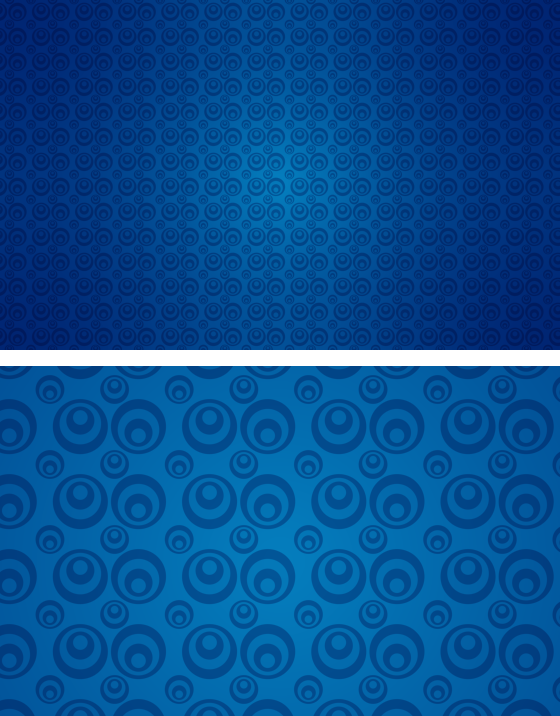
Top, the full canvas; bottom, a detail of the centre.
Write a Shadertoy shader that draws this pattern.

```glsl
// Blue wallpaper of nested off-centre rings: pairs of large rings alternate with
// rows of small ones, and each looks up or down. A whole number of cells and a
// sine-wrapped radial glow make every edge continue on the opposite side.

#define REPEATS vec2(13.0, 14.0)
#define CANVAS vec2(1.6, 1.0)
#define BIG_RADIUS 0.0262
#define SMALL_RADIUS 0.0137
#define RING_STEP 0.245
#define RING_SHIFT 0.11
#define LIGHT_INK 0.12
#define GLOW_CENTRE vec2(0.5, 0.48)
#define GLOW_COLOUR vec3(0.015, 0.49, 0.74)
#define EDGE_COLOUR vec3(0.0, 0.145, 0.45)
#define INK_TINT vec3(0.5, 0.68, 0.80)

const float PI = 3.14159265;

// Horizontal centres in a cell: large up, large down, small up, small down
const vec4 RING_X = vec4(0.955, 0.405, 0.22, 0.72);
const vec2 ROW_Y = vec2(0.525, 0.02);

// Coverage of a disc, softened over about one pixel
float disc(vec2 p, float radius, float pixel) {
    return smoothstep(0.75 * pixel, -0.75 * pixel, length(p) - radius);
}

// Alternating dark and light discs that shrink towards the looking direction
float nestedRings(vec2 p, float radius, float direction, float pixel) {
    float ink = 0.0;
    for (int k = 0; k < 4; k++) {
        float level = float(k);
        vec2 shift = vec2(0.0, direction * RING_SHIFT * level * radius);
        float size = radius * (1.0 - RING_STEP * level);
        float tone = k % 2 == 0 ? 1.0 : LIGHT_INK;
        ink = mix(ink, tone, disc(p - shift, size, pixel));
    }
    return ink;
}

// Two large and two small ring motifs in every cell
float ringPattern(vec2 p, float pixel) {
    vec2 cell = CANVAS / REPEATS;
    float ink = 0.0;
    for (int i = 0; i < 4; i++) {
        bool large = i < 2;
        vec2 centre = vec2(RING_X[i], large ? ROW_Y.x : ROW_Y.y);
        vec2 local = p / cell - centre;
        local = (local - floor(local + 0.5)) * cell;
        float radius = large ? BIG_RADIUS : SMALL_RADIUS;
        float direction = i % 2 == 0 ? 1.0 : -1.0;
        ink = max(ink, nestedRings(local, radius, direction, pixel));
    }
    return ink;
}

// Radial gradient whose distance is periodic across the canvas
vec3 glow(vec2 uv) {
    vec2 wrapped = sin(PI * (uv - GLOW_CENTRE)) * CANVAS;
    float softness = 0.08;
    float distance01 = (length(vec3(wrapped, softness)) - softness)
                     / (length(vec3(CANVAS, softness)) - softness);
    return mix(GLOW_COLOUR, EDGE_COLOUR, distance01);
}

void mainImage(out vec4 fragColor, in vec2 fragCoord) {
    vec2 uv = fragCoord / iResolution.xy;
    float pixel = 1.0 / iResolution.y;
    float ink = ringPattern(uv * CANVAS, pixel);
    vec3 colour = glow(uv) * mix(vec3(1.0), INK_TINT, ink);
    fragColor = vec4(colour, 1.0);
}
```
